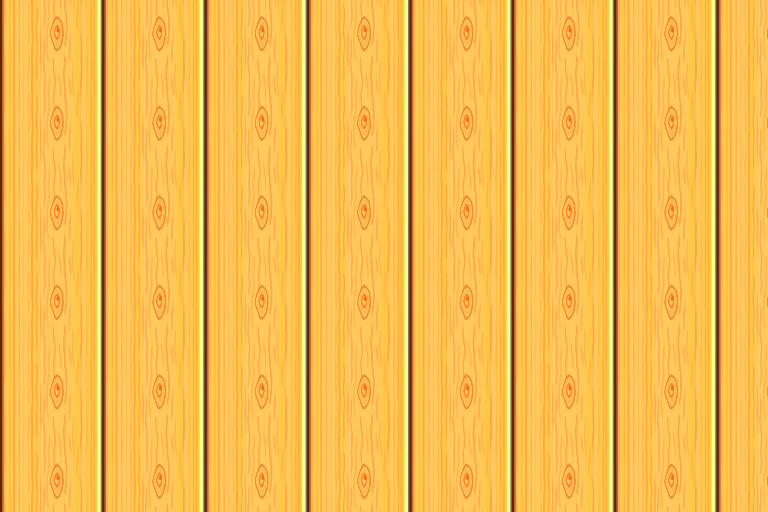
Write a Shadertoy shader that draws this texture.

```glsl
// Knotty pine boards: vertical planks with dark grooves, fine line grain and repeating knots.

const vec2 REPEATS = vec2(7.5, 5.72);      // tiles across and down the canvas
const vec2 KNOT_POS = vec2(0.557, 0.37);   // within a tile, measured from its top left
const vec2 KNOT_SIZE = vec2(0.062, 0.185); // half extents of the outer ring
const vec2 BULGE_SIZE = vec2(0.12, 0.30);  // reach of the grain bending round the knot
const float BULGE = 0.70;
const float WOBBLE = 0.007;
const float LINES = 23.0;                  // grain lines per plank
const float LINE_WIDTH = 0.015;            // as a fraction of the plank

// Groove boundaries as offsets from the seam, in plank widths
const float SHINE_START = -0.050;
const float GREY_START = -0.016;
const float DARK_START = -0.002;
const float BROWN_START = 0.020;
const float BROWN_END = 0.038;

const vec3 PINE = vec3(1.00, 0.79, 0.37);
const vec3 YELLOW_PINE = vec3(1.00, 0.79, 0.28);
const vec3 PALE_PINE = vec3(1.00, 0.80, 0.48);
const vec3 GRAIN = vec3(1.00, 0.64, 0.24);
const vec3 RING = vec3(0.90, 0.50, 0.16);
const vec3 CORE = vec3(1.00, 0.42, 0.06);
const vec3 SHINE = vec3(1.00, 1.00, 0.50);
const vec3 GREY = vec3(0.47);
const vec3 DARK = vec3(0.34, 0.16, 0.02);
const vec3 BROWN = vec3(0.80, 0.40, 0.20);

const float TAU = 6.2831853;

float hash(vec2 p) {
    vec3 q = fract(vec3(p.xyx) * 0.1031);
    q += dot(q, q.yzx + 33.33);
    return fract((q.x + q.y) * q.z);
}

// Smooth noise along one line, repeating after rows steps
float lineNoise(float id, float y, float rows) {
    float cell = floor(y);
    float a = hash(vec2(id, mod(cell, rows)));
    float b = hash(vec2(id, mod(cell + 1.0, rows)));
    return mix(a, b, smoothstep(0.0, 1.0, y - cell));
}

float edge(float x, float start, float blur) {
    return clamp((x - start) / blur + 0.5, 0.0, 1.0);
}

float ring(float r, float radius, float width) {
    return 1.0 - smoothstep(0.3 * width, width, abs(r - radius));
}

// Horizontal grain coordinate, spread apart by the knot and wavy mid-board
float grainCoord(vec2 k) {
    vec2 b = k / BULGE_SIZE;
    float waviness = exp(-pow(k.x / 0.28, 4.0));
    float wave = sin(TAU * k.y + 9.0 * k.x) + 0.5 * sin(TAU * 3.0 * k.y - 14.0 * k.x);
    return k.x * (1.0 - BULGE * exp(-dot(b, b))) + WOBBLE * waviness * wave;
}

vec3 wood(vec2 k, float pixel) {
    float s = grainCoord(k);
    float stretch = clamp(fwidth(s) / pixel, 0.25, 1.5); // keeps lines even near the knot
    float middle = smoothstep(0.34, 0.14, abs(k.x));

    // Long columns of slightly different tone
    float column = s * 15.0 + 40.0;
    float tint = lineNoise(7.0, column, 64.0);
    vec3 color = mix(PINE, YELLOW_PINE, smoothstep(0.60, 0.72, tint));
    color = mix(color, PALE_PINE, smoothstep(0.36, 0.24, tint));

    // Thin grain lines: straight at the sides, drifting and broken mid-board
    float position = s * LINES + 60.0;
    float id = floor(position);
    float drift = 0.36 * (hash(vec2(id, 31.0)) - 0.5);
    drift += 0.30 * middle * (lineNoise(id + 100.0, 6.0 * k.y + 6.0, 6.0) - 0.5);
    float width = LINE_WIDTH * LINES * stretch * mix(0.7, 1.3, hash(vec2(id, 47.0)));
    float blur = 0.8 * LINES * pixel * stretch;
    float offset = abs(position - id - 0.5 - drift);
    float line = 1.0 - edge(offset, 0.5 * width, blur);
    float broken = smoothstep(0.25, 0.55, lineNoise(id + 200.0, 5.0 * k.y + 5.0, 5.0));
    float strength = mix(0.35, 1.0, hash(vec2(id, 59.0))) * mix(1.0, broken, 0.3 + 0.6 * middle);
    return mix(color, GRAIN, line * strength);
}

vec3 addKnot(vec3 color, vec2 k, float pixel) {
    vec2 q = k / KNOT_SIZE;
    vec2 a = pow(abs(q), vec2(1.6));
    float r = pow(a.x + a.y, 1.0 / 1.6); // pointed, almond-like distance
    r += 0.05 * sin(5.0 * q.y + 2.0 * q.x);
    float width = max(0.13, 0.95 * pixel / KNOT_SIZE.x);
    color = mix(color, PINE, 0.75 * (1.0 - smoothstep(0.75, 1.0, r)));
    color = mix(color, RING, 0.75 * ring(r, 0.98, width));
    color = mix(color, GRAIN, 0.5 * ring(r, 0.68, width));

    // Hooked heart: a narrow loop with a blot at its upper right
    color = mix(color, CORE, 0.75 * ring(r, 0.38, width));
    float blot = length((q - vec2(0.14, -0.18)) / vec2(0.25, 0.15));
    return mix(color, CORE, 1.0 - smoothstep(0.7, 1.2, blot));
}

void mainImage(out vec4 fragColor, in vec2 fragCoord) {
    vec2 uv = fragCoord / iResolution.xy;
    vec2 tile = fract(vec2(uv.x, 1.0 - uv.y) * REPEATS);
    float pixel = REPEATS.x / iResolution.x;

    // Offset from the knot, wrapping vertically so the grain is continuous
    vec2 k = tile - KNOT_POS;
    k.y = fract(k.y + 0.5) - 0.5;
    vec3 board = addKnot(wood(k, pixel), k, pixel);

    // Bevel and groove, layered from left to right across the seam
    float x = fract(tile.x + 0.5) - 0.5;
    vec3 color = mix(board, SHINE, edge(x, SHINE_START, pixel));
    color = mix(color, GREY, edge(x, GREY_START, pixel));
    color = mix(color, DARK, edge(x, DARK_START, pixel));
    color = mix(color, BROWN, edge(x, BROWN_START, pixel));
    color = mix(color, board, edge(x, BROWN_END, pixel));
    fragColor = vec4(color, 1.0);
}
```
